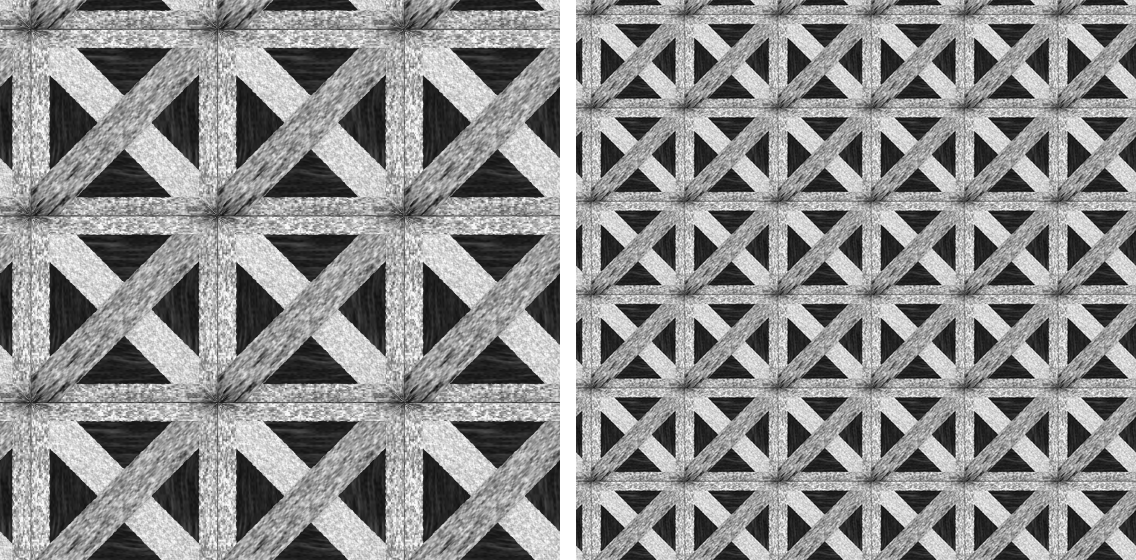
Left: one tile. Right: repeated 2 by 2.
This pattern is drawn by a WebGL 2 fragment shader. Its source:

```glsl
#version 300 es
precision highp float;
// Parquet of square wooden tiles: pale frames, crossed diagonal planks and dark grained triangles.

#define REPEATS 3.0
#define SEAM_OFFSET vec2(0.166, 0.843)
#define FRAME_WIDTH 0.1
#define PLANK_HALF 0.143
#define JOINT_HALF 0.0025
#define FRAME_TONE 0.73
#define LIGHT_TONE 0.835
#define GREY_TONE 0.635
#define DARK_TONE 0.065
#define SMUDGE 0.8

uniform vec2 u_resolution;
out vec4 fragColor;

float hash(vec2 p) {
  vec3 q = fract(p.xyx * 0.1031);
  q += dot(q, q.yzx + 33.33);
  return fract((q.x + q.y) * q.z);
}

float noise(vec2 p) {
  vec2 i = floor(p), f = fract(p);
  f = f * f * (3.0 - 2.0 * f);
  return mix(mix(hash(i), hash(i + vec2(1, 0)), f.x),
             mix(hash(i + vec2(0, 1)), hash(i + vec2(1, 1)), f.x), f.y);
}

// Centred speckle with fibres running along x.
float fibres(vec2 p, float along, float across) {
  float coarse = noise(p * vec2(along, across) + 17.0);
  float fine = noise(p * vec2(along * 2.3, across * 1.4) + 71.0);
  return 0.5 * (coarse + fine) - 0.5;
}

// Dark stained wood with thin, wavy, paler lines along x.
float darkWood(vec2 p) {
  p.y += 0.035 * noise(p * vec2(5.0, 4.0) + 9.0);
  float lines = noise(p * vec2(9.0, 85.0) + 31.0);
  float patches = noise(p * 7.0 + 53.0);
  float pores = noise(p * vec2(60.0, 130.0) + 5.0);
  return DARK_TONE + 0.15 * lines * lines * (0.5 + patches) + 0.07 * pores;
}

// Coverage of the region where a signed distance is negative.
float cover(float dist, float px) {
  return 1.0 - smoothstep(-0.7 * px, 0.7 * px, dist);
}

void main() {
  vec2 cell = fract(gl_FragCoord.xy / u_resolution * REPEATS - SEAM_OFFSET);
  float px = REPEATS / min(u_resolution.x, u_resolution.y);
  vec2 centred = cell - 0.5;
  vec2 diagonal = vec2(cell.x + cell.y, cell.y - cell.x) * 0.7071;
  bool upright = abs(centred.x) > abs(centred.y);
  vec2 grainAxes = upright ? cell.yx + 3.0 : cell;
  float ragged = 0.005 * (noise(cell * 90.0) - 0.5);

  // Dark triangles, grained parallel to their outer side
  float tone = darkWood(grainAxes);

  // Light plank falling to the right
  float lightWood = LIGHT_TONE + 0.42 * fibres(vec2(cell.x - cell.y, cell.x + cell.y) * 0.7071 + 5.0, 60.0, 110.0);
  float lightDist = (abs(cell.x + cell.y - 1.0) - PLANK_HALF) * 0.7071 + ragged;
  tone = mix(tone, lightWood, cover(lightDist, px));

  // Frame, grained along each side
  float frameWood = FRAME_TONE + 0.85 * fibres(grainAxes + 2.0, 50.0, 105.0);
  frameWood += 0.1 * (noise(cell * 6.0 + 40.0) - 0.5);
  float frameDist = 0.5 - FRAME_WIDTH - max(abs(centred.x), abs(centred.y)) + ragged;
  float frame = cover(frameDist, px);
  tone = mix(tone, frameWood, frame);

  // Grey plank on top, merging into the frame at its upper end
  float greyWood = GREY_TONE + 0.65 * fibres(diagonal + 4.0, 32.0, 95.0);
  float streaks = noise(diagonal * vec2(11.0, 65.0) + 23.0);
  float lowerEnd = 1.0 - smoothstep(0.1, 0.55, length(cell));
  greyWood -= (0.12 + 0.4 * lowerEnd) * smoothstep(0.55, 0.95, streaks);
  float greyDist = (abs(cell.x - cell.y) - PLANK_HALF) * 0.7071 + ragged;
  float merge = 1.0 - 0.75 * frame * step(1.0, cell.x + cell.y);
  tone *= 1.0 - 0.16 * (1.0 - frame) * (1.0 - smoothstep(0.0, 0.012, abs(greyDist)));
  tone = mix(tone, greyWood, cover(greyDist, px) * merge);

  // Sooty wear with streaks radiating from the tile corners
  vec2 corner = cell - round(cell);
  vec2 reach = corner * vec2(8.0, corner.y > 0.0 ? 11.0 : 20.0);
  float soot = exp(-dot(reach, reach));
  float rays = noise(vec2(atan(corner.y, corner.x) * 14.0 + 60.0, length(corner) * 30.0));
  tone *= 1.0 - SMUDGE * soot * (0.25 + 0.75 * rays);
  float lowRail = exp(-cell.y * 16.0);
  tone *= 1.0 - 0.14 * lowRail;

  // Joints between tiles, the horizontal one being deeper
  vec2 jointDist = abs(corner) - JOINT_HALF;
  float worn = 0.7 + 0.3 * noise(cell * 40.0 + 80.0);
  tone = mix(tone, 0.16, 0.75 * worn * cover(jointDist.x, px));
  tone = mix(tone, 0.12, 0.9 * worn * cover(jointDist.y, px));

  fragColor = vec4(vec3(clamp(tone, 0.03, 0.97)), 1.0);
}
```
